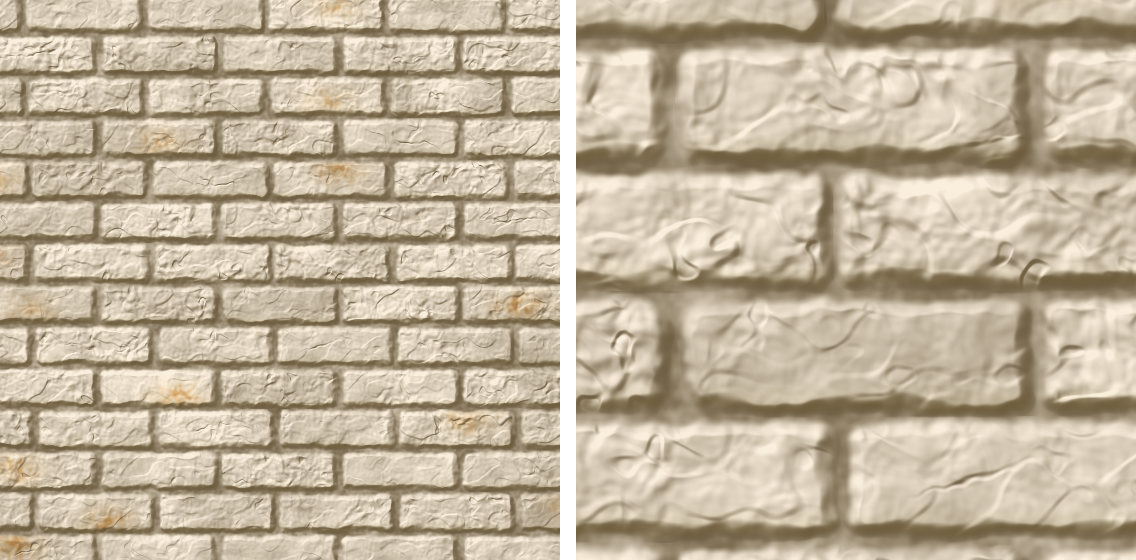
Left: the whole. Right: its middle third, enlarged.
Give the GLSL for this texture, as a WebGL 2 fragment shader.

```glsl
#version 300 es
precision highp float;

uniform vec2 u_resolution;
out vec4 outColor;

const vec2 GRID = vec2(4.65, 13.47);           // bricks across, courses down
const vec2 HALF_BRICK = vec2(0.1034, 0.0330);
const float CORNER = 0.011;
const vec3 LIGHT_DIR = vec3(-0.42, 0.56, 0.71);
const vec3 SHADE = vec3(0.42, 0.355, 0.245);
const vec3 CREAM = vec3(0.95, 0.905, 0.832);
const vec3 OCHRE = vec3(0.74, 0.55, 0.27);

struct Brick { vec2 id; vec2 local; };

vec2 hash2(vec2 c) {
  vec3 v = fract(c.xyx * vec3(0.1031, 0.1030, 0.0973));
  v += dot(v, v.yzx + 33.33);
  return fract((v.xx + v.yz) * v.zy);
}

float corner(vec2 cell, vec2 f, vec2 o) {
  return dot(hash2(cell + o) * 2.0 - 1.0, f - o);
}

// Gradient noise, roughly -0.7 to 0.7
float noise(vec2 p) {
  vec2 i = floor(p), f = fract(p);
  vec2 u = f * f * f * (f * (f * 6.0 - 15.0) + 10.0);
  return mix(mix(corner(i, f, vec2(0, 0)), corner(i, f, vec2(1, 0)), u.x),
             mix(corner(i, f, vec2(0, 1)), corner(i, f, vec2(1, 1)), u.x), u.y);
}

// Running bond; every second course drifts slightly sideways
Brick locate(vec2 p) {
  float y = (1.0 - p.y) * GRID.y + 0.175;
  float row = floor(y);
  float joint = mod(row, 2.0) > 0.5 ? 0.824 : 0.20 + min(0.011 * row, 0.10);
  float x = p.x * GRID.x - joint;
  vec2 id = vec2(floor(x), row);
  vec2 local = vec2(fract(x) - 0.5, 0.5 - fract(y)) / GRID;
  return Brick(id, local + (hash2(id + 5.0) - 0.5) * vec2(0.004, 0.002));
}

// Signed distance to the uneven rim of a brick
float rimDistance(vec2 p, Brick b) {
  vec2 halfSize = HALF_BRICK - hash2(b.id + 31.0) * vec2(0.0015, 0.001);
  vec2 q = abs(b.local) - halfSize + CORNER;
  float d = length(max(q, 0.0)) + min(max(q.x, q.y), 0.0) - CORNER;
  return d + 0.0050 * noise(p * 27.0) + 0.0034 * noise(p * 80.0);
}

// Short ragged crack on a few bricks
float crack(vec2 p, Brick b) {
  vec2 r = hash2(b.id + 71.0);
  float wobble = 0.012 * noise(p * 30.0) + 0.006 * noise(p * 90.0);
  float path = b.local.y - (r.y - 0.5) * (0.02 + 0.6 * b.local.x) - wobble;
  float reach = smoothstep(0.075, 0.03, abs(b.local.x + 0.05 * (r.y - 0.5)));
  float broken = smoothstep(-0.1, 0.2, noise(p * 24.0 + 3.0));
  return step(r.x, 0.13) * reach * broken * smoothstep(0.003, 0.0, abs(path));
}

// Crumpled plaster: swells, flaking layers, small bumps and pits
float relief(vec2 p, Brick b) {
  float rough = mix(0.55, 1.4, hash2(b.id + 11.0).x);
  vec2 w = p + 0.008 * vec2(noise(p * 36.0), noise(p * 36.0 + 17.0));
  float swells = 0.0030 * noise(w * 25.0) + 0.0012 * noise(w * 58.0) + 0.0008 * noise(w * 135.0);
  float patchy = smoothstep(-0.15, 0.25, noise(p * 15.0 + 4.0));
  float flakes = 0.0012 * smoothstep(-0.05, 0.08, noise(w * vec2(26.0, 36.0) + 9.0));
  float bumps = 0.0030 * noise(w * 78.0 + 2.0);
  float pits = 0.0016 * smoothstep(0.14, 0.34, noise(w * 62.0 + 21.0));
  return rough * (swells + flakes + (bumps - pits) * patchy) - 0.0011 * crack(p, b);
}

float height(vec2 p) {
  Brick b = locate(p);
  float bevel = 0.0085 + 0.009 * noise(p * 22.0 + 6.0);
  float body = smoothstep(0.004, -bevel, rimDistance(p, b));
  float grout = 0.0016 * noise(p * 100.0);
  return 0.0062 * body + mix(grout, relief(p, b), body);
}

// Golden rust patch on a few bricks, x = spread, y = dark core
vec2 stain(vec2 p, Brick b) {
  vec2 r = hash2(b.id + 47.0), place = hash2(b.id + 83.0) - 0.5;
  vec2 q = (b.local - place * vec2(0.09, 0.04)) / vec2(0.040, 0.023);
  float speckle = noise(p * 45.0) + noise(p * 95.0);
  float spread = step(r.x, 0.14) * mix(0.45, 1.0, r.y) * exp(-dot(q, q));
  return spread * vec2(clamp(0.65 + 0.8 * speckle, 0.0, 1.0), smoothstep(0.0, 0.5, speckle));
}

void main() {
  vec2 p = gl_FragCoord.xy / u_resolution;
  Brick b = locate(p);
  float rim = rimDistance(p, b);
  float face = smoothstep(0.0028, -0.0028, rim);

  // Slope lighting, equal to 1 on a flat face
  vec2 e = vec2(0.0014, 0.0);
  float h = height(p);
  vec2 slope = vec2(height(p + e.xy) - h, height(p + e.yx) - h) / e.x;
  float diffuse = dot(normalize(vec3(-slope, 1.0)), LIGHT_DIR) / LIGHT_DIR.z;

  // Shadow thrown on the mortar by the brick above and to the left
  vec2 toLight = p + vec2(-0.0034, 0.0042);
  float shadow = smoothstep(0.003, -0.004, rimDistance(toLight, locate(toLight)));

  // Tone of mortar and painted face, with grime along the lower edge
  float grain = noise(p * 165.0);
  float mortar = 0.34 + 0.50 * noise(p * 19.0) + 0.28 * noise(p * 70.0) + 0.15 * grain - 0.15 * shadow;
  float cloud = 0.19 * noise(p * 4.5) + 0.22 * noise(p * 12.0) + 0.14 * noise(p * 42.0);
  float paint = 0.80 + 0.12 * (hash2(b.id + 19.0).x - 0.5) + cloud + 0.07 * grain;
  float grime = smoothstep(-0.014, -0.033, b.local.y);
  paint -= 0.20 * smoothstep(-0.010, 0.002, rim) + 0.07 * grime + 0.12 * crack(p, b);
  float tone = mix(mortar, paint, face) + 0.88 * (diffuse - 1.0) * mix(0.4, 1.0, face);

  // Roll off deep shade softly instead of clipping it
  tone = tone < 0.25 ? 0.25 * exp(4.0 * (tone - 0.25)) : min(tone, 1.06);
  vec3 color = mix(SHADE, CREAM, tone);
  color.b -= 0.02 * grime * face;
  vec2 rust = stain(p, b) * face;
  color = mix(color, OCHRE * (0.5 + 0.65 * tone), 0.8 * rust.x);
  color *= 1.0 - rust.y * vec3(0.10, 0.18, 0.28);
  outColor = vec4(color, 1.0);
}
```
